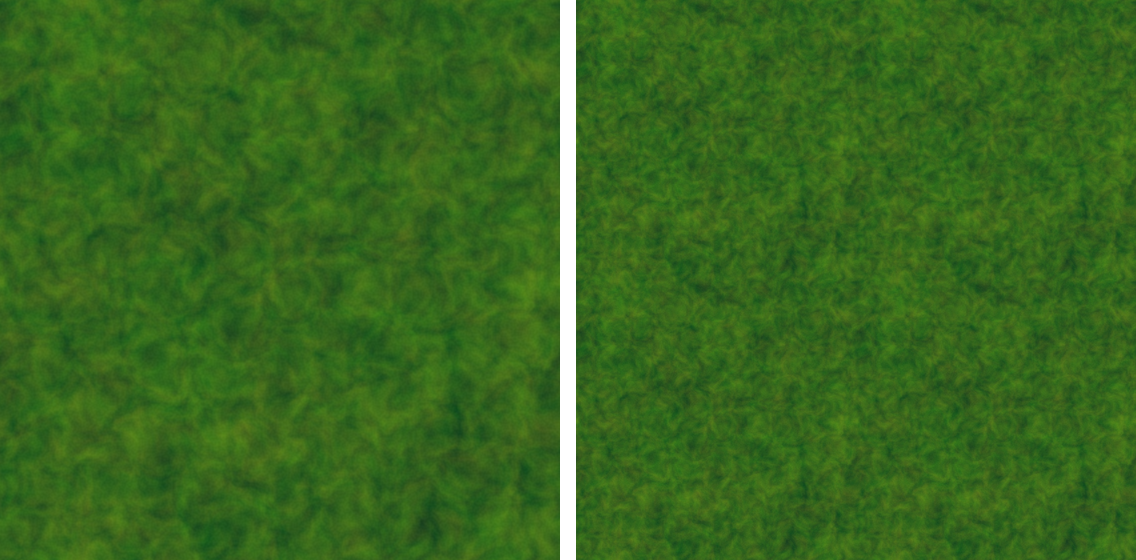
Left, the tile; right, the same tile 2 across and 2 down.
A WebGL 2 fragment shader for this texture:

```glsl
#version 300 es
precision highp float;
// Seamless mottled grass green: soft cloudy blotches with a faint fine grain.

uniform vec2 u_resolution;
out vec4 fragColor;

const vec3 MEAN_COLOR = vec3(0.209, 0.402, 0.110);
const vec3 LIGHT_STEP = vec3(0.036, 0.034, -0.002);  // one deviation brighter
const vec3 OLIVE_STEP = vec3(0.013, -0.008, 0.001);  // one deviation browner
const int OCTAVES = 5;
const float PERIODS[OCTAVES] = float[](5.0, 11.0, 23.0, 43.0, 89.0);
const float WEIGHTS[OCTAVES] = float[](0.40, 0.43, 0.60, 0.50, 0.26);
const float WARP_PERIOD = 14.0;
const float WARP_AMOUNT = 0.005;
const float GRAIN_PERIOD = 210.0;
const float GRAIN_AMOUNT = 0.006;
const float NOISE_GAIN = 4.4;                        // brings noise to unit deviation
const float TAU = 6.283185;

// Integer hash to the range 0 to 1
float hash(vec2 cell, float seed) {
  uvec3 k = uvec3(cell, seed) * uvec3(1597334673u, 3812015801u, 2798796415u);
  uint h = k.x ^ k.y ^ k.z;
  h = (h ^ (h >> 16)) * 2146121005u;
  h = (h ^ (h >> 15)) * 2221713035u;
  h ^= h >> 16;
  return float(h >> 8) / 16777216.0;
}

// Slope contribution of one lattice corner, wrapped at the period
float corner(vec2 cell, vec2 offset, float period, float seed) {
  float angle = TAU * hash(mod(cell, period), seed);
  return dot(vec2(cos(angle), sin(angle)), offset);
}

// Gradient noise that repeats over the unit square
float noise(vec2 uv, float period, float seed) {
  vec2 p = uv * period + fract(seed * vec2(0.618, 0.414));
  vec2 cell = floor(p);
  vec2 f = p - cell;
  vec2 w = f * f * f * (f * (f * 6.0 - 15.0) + 10.0);
  const vec2 e = vec2(0.0, 1.0);
  float low = mix(corner(cell, f, period, seed),
                  corner(cell + e.yx, f - e.yx, period, seed), w.x);
  float high = mix(corner(cell + e.xy, f - e.xy, period, seed),
                   corner(cell + e.yy, f - e.yy, period, seed), w.x);
  return NOISE_GAIN * mix(low, high, w.y);
}

// Weighted sum of all blotch sizes
float blotches(vec2 uv, float seed) {
  float sum = 0.0;
  for (int i = 0; i < OCTAVES; i++) {
    sum += WEIGHTS[i] * noise(uv, PERIODS[i], seed + float(i));
  }
  return sum;
}

void main() {
  vec2 uv = gl_FragCoord.xy / u_resolution;

  // Gentle warp makes the blotches wispy
  vec2 warp = vec2(noise(uv, WARP_PERIOD, 31.0), noise(uv, WARP_PERIOD, 32.0));
  vec2 warped = uv + WARP_AMOUNT * warp;

  // Brightness and hue vary independently
  float light = blotches(warped, 1.0);
  float olive = blotches(warped, 11.0);
  vec3 color = MEAN_COLOR + light * LIGHT_STEP + olive * OLIVE_STEP;

  // Fine grain
  color += GRAIN_AMOUNT * noise(uv, GRAIN_PERIOD, 41.0);

  fragColor = vec4(clamp(color, 0.0, 1.0), 1.0);
}
```
